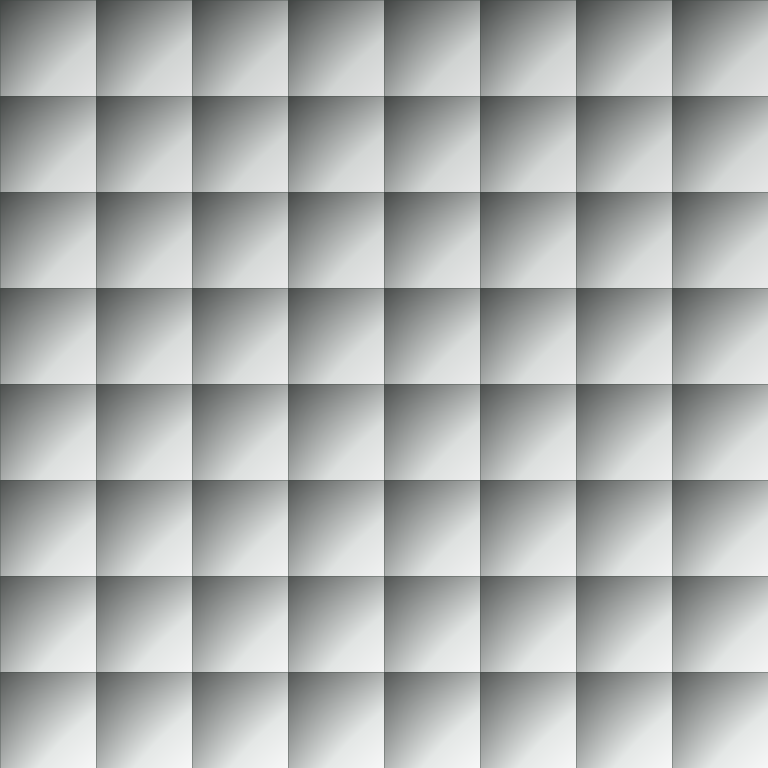
This pattern is drawn by a WebGL 2 fragment shader. Its source:

```glsl
#version 300 es
precision highp float;
// Grid of square tiles, each shaded diagonally from dark grey to near white.

#define TILES 8.0         // repeats across and down
#define LINE_WIDTH 0.0105 // seam width, in tiles
#define LINE_DARKNESS 0.35
#define BEND 0.6          // how far the dark shade hugs the top and left edges
#define KNEE 0.68         // place along the diagonal where the ramp flattens
#define LIFT_TOP -0.045   // brightness change at the top of the canvas
#define LIFT_BOTTOM 0.042 // and at its bottom
#define SAMPLES 4         // antialiasing samples per axis

uniform vec2 u_resolution;
out vec4 fragColor;

const vec3 DARK = vec3(0.295, 0.306, 0.302);
const vec3 PALE = vec3(0.853, 0.866, 0.861);
const vec3 LIGHT = vec3(0.925, 0.926, 0.927);
const vec3 SEAM = vec3(0.24, 0.28, 0.26);

// Three-stop ramp; cell runs from the top left (0,0) to the bottom right (1,1).
vec3 tileShade(vec2 cell) {
    float diagonal = 0.5 * (cell.x + cell.y);
    float skew = cell.x - cell.y;
    float t = diagonal - BEND * (1.0 - diagonal) * 0.25 * skew * skew;
    vec3 lower = mix(DARK, PALE, clamp(t / KNEE, 0.0, 1.0));
    return mix(lower, LIGHT, clamp((t - KNEE) / (1.0 - KNEE), 0.0, 1.0));
}

// Colour at a canvas point measured from the top left.
vec3 pattern(vec2 p) {
    vec2 cell = fract(p * TILES);
    vec3 color = tileShade(cell) + mix(LIFT_TOP, LIFT_BOTTOM, p.y);
    // Thin seam along the left and top of each tile
    float seam = 1.0 - step(LINE_WIDTH, min(cell.x, cell.y));
    return mix(color, SEAM, LINE_DARKNESS * seam);
}

void main() {
    // Average a subpixel grid to smooth tile borders at any size
    vec3 sum = vec3(0.0);
    for (int j = 0; j < SAMPLES; j++) {
        for (int i = 0; i < SAMPLES; i++) {
            vec2 offset = (vec2(i, j) + 0.5) / float(SAMPLES) - 0.5;
            vec2 p = (gl_FragCoord.xy + offset) / u_resolution;
            sum += pattern(vec2(p.x, 1.0 - p.y));
        }
    }
    fragColor = vec4(sum / float(SAMPLES * SAMPLES), 1.0);
}
```
